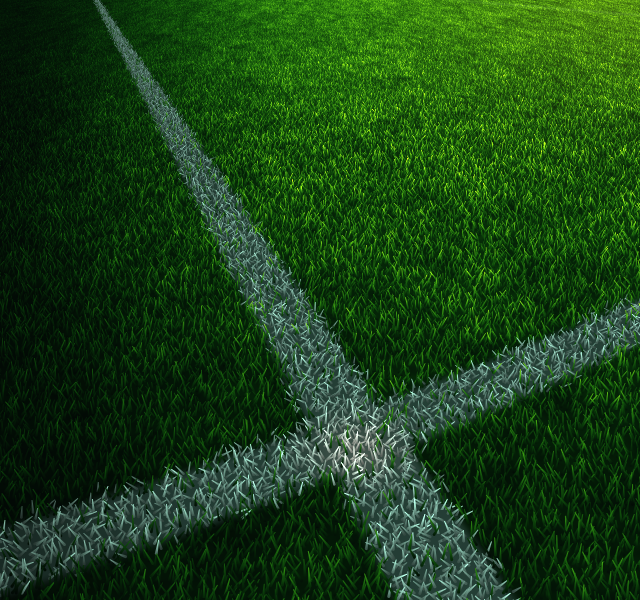
Write a Shadertoy shader that draws this texture.

```glsl
// A grass pitch at dusk, seen low, with two worn white lines that cross.
// Rows of blades grow geometrically towards the viewer; each blade takes its
// colour from the lawn or the paint lying under its root.

const float HORIZON = 0.12;       // row scale at the top edge
const float ROW_STEP = 0.010;     // row height relative to its scale
const vec3 PAINT = vec3(0.43, 0.60, 0.54);

vec3 hash3(vec2 cell) {
    vec3 q = fract(cell.xyx * vec3(0.1031, 0.1030, 0.0973));
    q += dot(q, q.yxz + 33.33);
    return fract((q.xxy + q.yzz) * q.zyx);
}

float valueNoise(vec2 p) {
    vec2 i = floor(p), f = fract(p);
    f = f * f * (3.0 - 2.0 * f);
    float low = mix(hash3(i).x, hash3(i + vec2(1, 0)).x, f.x);
    float high = mix(hash3(i + vec2(0, 1)).x, hash3(i + vec2(1, 1)).x, f.x);
    return mix(low, high, f.y);
}

float fbm(vec2 p) {
    float sum = 0.0, amp = 0.5;
    for (int i = 0; i < 3; i++) {
        sum += amp * valueNoise(p);
        p = p * 2.1 + 17.3;
        amp *= 0.5;
    }
    return sum / 0.875;
}

// Signed distance to the two painted lines, negative inside
float paintDistance(vec2 p) {
    float d = 1.0 - p.y;
    float sideline = abs(p.x - 0.16 - 0.6 * d) - (0.005 + 0.093 * d);
    float centre = 0.9375 - 0.3 * p.x - 0.072 * p.x * p.x;
    float crossing = abs(d - centre) - (0.056 - 0.016 * p.x);
    return min(sideline * 0.86, crossing * 0.93);
}

// Broad light on the lawn: dark left and front, bright far right
float lawnLight(vec2 p) {
    float d = 1.0 - p.y;
    float right = mix(0.45, 0.18, smoothstep(0.05, 0.9, d));
    float start = mix(0.0, -0.15, smoothstep(0.0, 0.4, d));
    return mix(0.075, right, smoothstep(start, 0.62, p.x));
}

vec3 lawnColour(float green) {
    return vec3(0.008 + 0.62 * green * green, green, 0.016 + 0.09 * green);
}

vec3 paintColour(vec2 p) {
    float light = mix(0.68, 1.0, smoothstep(0.0, 0.45, p.x));
    vec2 q = (p - vec2(0.595, 0.245)) / vec2(0.075, 0.05);
    return PAINT * light + vec3(0.36, 0.22, 0.23) * exp(-dot(q, q));
}

// Tapered blade: x is coverage, y is the position from root to tip
vec2 blade(vec2 p, vec2 root, vec2 stem, float width, float px) {
    vec2 q = p - root;
    float t = clamp(dot(q, stem) / dot(stem, stem), 0.0, 1.0);
    float edge = width * (1.0 - 0.7 * t) - length(q - stem * t);
    return vec2(clamp(edge / px + 0.5, 0.0, 1.0), t);
}

vec3 drawTurf(vec2 p, float px) {
    float scale = 1.0 - p.y + HORIZON;
    float detail = smoothstep(0.05, 0.4, scale);

    // Uneven clumps, flattened by perspective
    vec2 ground = vec2((p.x - 0.5) / scale, log(scale) * 2.2);
    float clumps = fbm(ground * 9.0 + 40.0) * 0.5 + fbm(ground * 24.0) * 0.5;
    float green = lawnLight(p) * (0.45 + 1.1 * clumps);

    // Shaded soil and paint between the blades
    float under = smoothstep(0.012, -0.012, paintDistance(p) / scale);
    vec3 colour = lawnColour(green * mix(0.9, 0.48, detail));
    vec3 shadedPaint = paintColour(p) * mix(vec3(0.85), vec3(0.36, 0.43, 0.42), detail);
    colour = mix(colour, shadedPaint, under * 0.9);

    // Far rows first, so nearer blades overlap them
    float row0 = floor(log(scale) / ROW_STEP);
    for (int j = 0; j < 4; j++) {
        float row = row0 + float(j);
        float cellWidth = ROW_STEP * exp(row * ROW_STEP);
        float column0 = floor(p.x / cellWidth);
        for (int i = -2; i <= 2; i++) {
            vec2 cell = vec2(column0 + float(i), row + 700.0);
            vec3 place = hash3(cell), look = hash3(cell + 371.7);
            float size = exp((row + place.y) * ROW_STEP);
            vec2 root = vec2((cell.x + place.x) * cellWidth, 1.0 + HORIZON - size);

            float border = paintDistance(root) / size + (look.x - 0.5) * 0.035;
            bool painted = border < 0.0 && look.y < 0.87;
            float lean = (place.z * 2.0 - 1.0) * (painted ? 1.25 : 0.75);
            float reach = size * mix(0.014, painted ? 0.022 : 0.029, look.z);
            vec2 stem = reach * vec2(sin(lean), cos(lean));
            vec2 hit = blade(p, root, stem, size * 0.0023, px);

            float tone = mix(0.5, 1.55, hit.y) * mix(0.5, 1.75, look.z * look.y + 0.2 * look.x);
            tone = mix(1.0, tone, 0.3 + 0.7 * detail);
            vec3 tint = painted ? paintColour(root) * mix(1.0, tone, 0.75)
                                : lawnColour(green * tone * 1.2);
            colour = mix(colour, tint, hit.x);
        }
    }
    return colour;
}

void mainImage(out vec4 fragColor, in vec2 fragCoord) {
    vec2 p = fragCoord / iResolution.y;
    p.x *= 1.0667 * iResolution.y / iResolution.x;
    vec3 colour = drawTurf(p, 1.0 / iResolution.y);

    // Warm far corner and the faint distant line
    vec2 q = (p - vec2(1.1, 1.03)) / vec2(0.42, 0.2);
    colour += vec3(0.16, 0.05, 0.01) * exp(-dot(q, q));
    float farLine = abs(1.0 - p.y - 0.08 * (p.x - 0.75));
    colour += vec3(0.06) * smoothstep(0.004, 0.0, farLine) * smoothstep(0.7, 0.85, p.x);
    fragColor = vec4(clamp(colour, 0.0, 1.0), 1.0);
}
```
